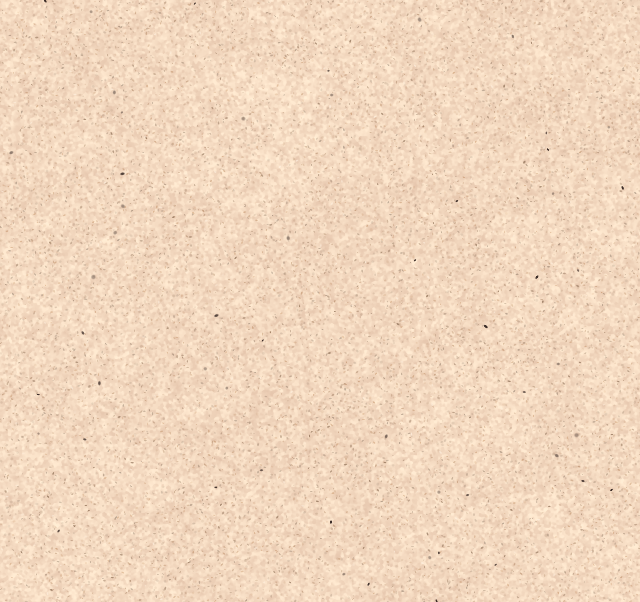
Give the GLSL for this texture, as a WebGL 2 fragment shader.

```glsl
#version 300 es
precision highp float;

uniform vec2 u_resolution;
out vec4 fragColor;

vec3 hash3(vec2 cell) {
    vec3 q = fract(cell.xyx * vec3(0.1031, 0.1030, 0.0973));
    q += dot(q, q.yxz + 33.33);
    return fract((q.xxy + q.yzz) * q.zyx);
}

// Soft cellular noise: random tones blended by distance to jittered centres
float grainTone(vec2 p) {
    vec2 cell = floor(p);
    float total = 0.0, weights = 0.0;
    for (int y = -1; y <= 1; y++) {
        for (int x = -1; x <= 1; x++) {
            vec2 id = cell + vec2(x, y);
            vec3 rnd = hash3(id + 17.0);
            vec2 offset = id + rnd.xy - p;
            float w = exp(-5.0 * dot(offset, offset));
            total += w * rnd.z;
            weights += w;
        }
    }
    return total / weights;
}

// Scattered, randomly turned oval flecks: x = strength, y = random tint
vec2 flecks(vec2 p, float density, float minRadius, float maxRadius) {
    vec2 cell = floor(p);
    vec2 strongest = vec2(0.0);
    for (int y = -1; y <= 1; y++) {
        for (int x = -1; x <= 1; x++) {
            vec2 id = cell + vec2(x, y);
            vec3 place = hash3(id + 71.0);
            vec3 look = hash3(id + 439.0);
            float angle = 6.2832 * look.x;
            vec2 d = p - id - place.xy;
            d = mat2(cos(angle), -sin(angle), sin(angle), cos(angle)) * d;
            d.y *= 1.0 + 0.9 * look.y;
            float radius = mix(minRadius, maxRadius, look.z);
            float shape = 1.0 - smoothstep(0.35 * radius, 1.25 * radius, length(d));
            float present = step(place.z, density);
            float strength = shape * present * mix(0.3, 1.0, look.y * look.y);
            if (strength > strongest.x) strongest = vec2(strength, fract(look.z * 7.0 + look.x));
        }
    }
    return strongest;
}

void main() {
    vec2 p = gl_FragCoord.xy / u_resolution.y;

    // Pale ground of fine grains with faint broader mottling
    float mottle = grainTone(p * 24.0);
    float tone = 0.5 + 1.35 * (grainTone(p * 225.0) - 0.5)
               + 0.45 * (grainTone(p * 95.0 + 40.0) - 0.5)
               + 0.25 * (mottle - 0.5)
               + 0.06 * sin(p.x * 7.0 + 2.0 * sin(p.y * 5.0));
    vec3 color = mix(vec3(0.925, 0.810, 0.712), vec3(0.988, 0.897, 0.798), tone);

    // Tan and grey-brown flecks, gathered in loose clusters
    vec2 fleck = flecks(p * 155.0, 0.58 - 0.36 * mottle, 0.25, 0.48);
    vec3 stain = mix(vec3(0.09, 0.14, 0.18), vec3(0.23, 0.21, 0.19), fleck.y);
    color -= stain * fleck.x;

    // Sparse brown grains and rare dark specks
    vec2 brown = flecks(p * 70.0 + 9.0, 0.07, 0.13, 0.23);
    color = mix(color, vec3(0.55, 0.43, 0.33), 0.75 * brown.x);
    vec2 dark = flecks(p * 40.0 + 23.0, 0.025, 0.09, 0.17);
    color = mix(color, vec3(0.24, 0.18, 0.16), min(1.0, 1.3 * dark.x));

    // Occasional bright grains
    vec2 glint = flecks(p * 85.0 + 131.0, 0.07, 0.15, 0.28);
    color = mix(color, vec3(1.0, 0.945, 0.88), 0.7 * glint.x);

    fragColor = vec4(clamp(color, 0.0, 1.0), 1.0);
}
```
